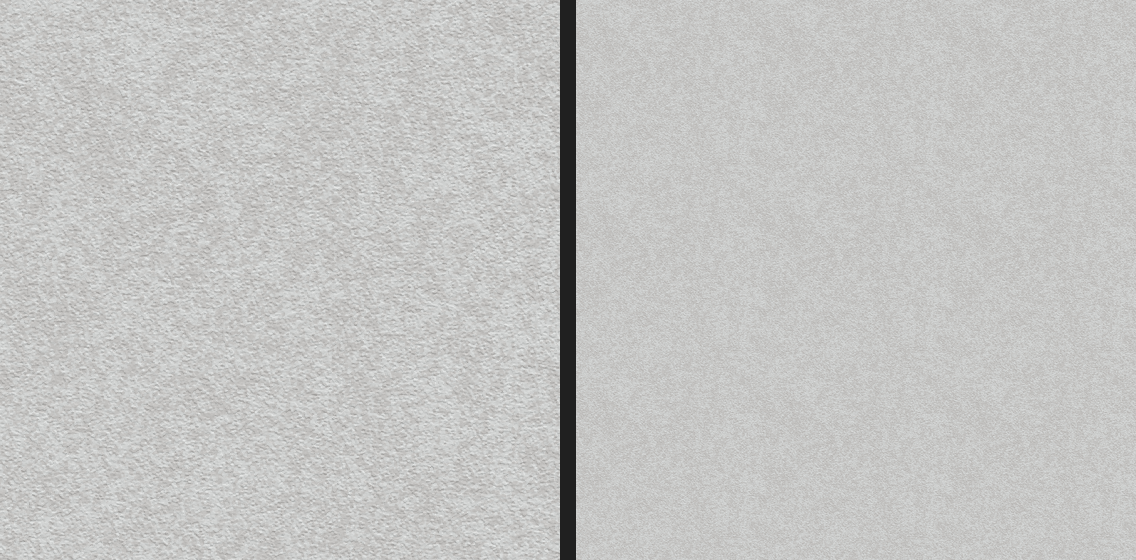
Left: one tile. Right: repeated 3 by 3.
Give the GLSL for this texture, as a Shadertoy shader.

```glsl
// Pale grey fine-grained plaster with faint warm blotches, seamlessly tiling.

const vec3 COOL_PLASTER = vec3(0.814, 0.821, 0.818);
const vec3 WARM_STAIN = vec3(0.756, 0.751, 0.743);
const vec2 GRAIN_REPEATS = vec2(226.0, 290.0);
const vec2 LIGHT_STEP = vec2(0.0007, 0.0025);
const float HIGHLIGHT_STRENGTH = 0.11;
const float SHADOW_STRENGTH = 0.16;

vec3 hash32(vec2 p) {
    vec3 q = fract(p.xyx * vec3(0.1031, 0.1030, 0.0973));
    q += dot(q, q.yxz + 33.33);
    return fract((q.xxy + q.yzz) * q.zyx);
}

// Smooth cellular noise in 0..1 that wraps after a whole number of cells.
float cellNoise(vec2 uv, vec2 repeats, float seed) {
    vec2 p = uv * repeats;
    vec2 cell = floor(p);
    float total = 0.0;
    float weights = 0.0;
    for (int y = -1; y <= 1; y++) {
        for (int x = -1; x <= 1; x++) {
            vec2 neighbour = cell + vec2(x, y);
            vec3 rnd = hash32(mod(neighbour, repeats) + seed);
            vec2 toPoint = neighbour + rnd.xy - p;
            float weight = exp(-6.0 * dot(toPoint, toPoint));
            total += weight * rnd.z;
            weights += weight;
        }
    }
    return total / weights;
}

// Stain layers from broad clouds down to single specks.
float stainAmount(vec2 uv) {
    float clouds = 0.07 * cellNoise(uv, vec2(7.0, 8.0), 11.0)
                 + 0.09 * cellNoise(uv, vec2(16.0, 19.0), 37.0);
    float specks = 0.16 * cellNoise(uv, vec2(46.0, 54.0), 71.0)
                 + 0.27 * cellNoise(uv, vec2(108.0, 126.0), 113.0)
                 + 0.41 * cellNoise(uv, vec2(206.0, 240.0), 157.0);
    return smoothstep(0.34, 0.66, clouds + specks);
}

// Grain height drop toward the light: positive on lit sides.
float relief(vec2 uv, vec2 lightStep) {
    return cellNoise(uv, GRAIN_REPEATS, 211.0)
         - cellNoise(uv + lightStep, GRAIN_REPEATS, 211.0);
}

void mainImage(out vec4 fragColor, in vec2 fragCoord) {
    vec2 uv = fragCoord / iResolution.xy;

    vec3 color = mix(COOL_PLASTER, WARM_STAIN, stainAmount(uv));

    // Highlights are softer than shadows.
    float slope = relief(uv, LIGHT_STEP);
    color += slope * (slope > 0.0 ? HIGHLIGHT_STRENGTH : SHADOW_STRENGTH);

    fragColor = vec4(color, 1.0);
}
```
